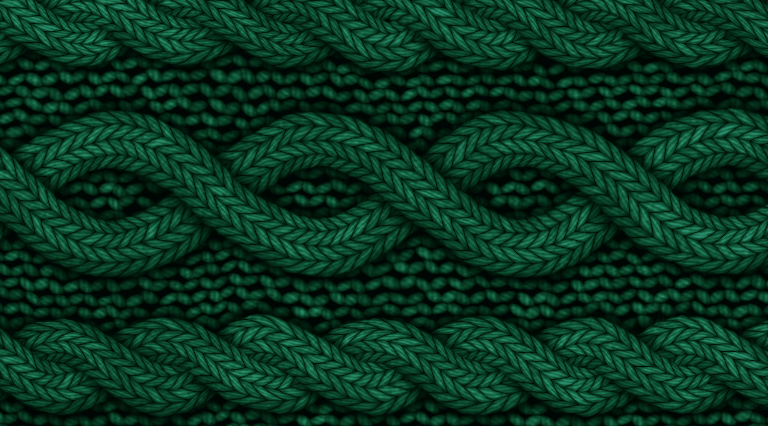
Write a WebGL 1 fragment shader that draws this texture.

```glsl
precision highp float;
uniform vec2 u_resolution;

const float PI = 3.14159;

float hash(vec2 p) {
  return fract(sin(dot(p, vec2(127.1, 311.7))) * 43758.5);
}

float noise(vec2 p) {
  vec2 i = floor(p), f = fract(p);
  f = f * f * (3.0 - 2.0 * f);
  return mix(mix(hash(i), hash(i + vec2(1.0, 0.0)), f.x),
             mix(hash(i + vec2(0.0, 1.0)), hash(i + 1.0), f.x), f.y);
}

// Staggered, tilted bumps of the ground fabric
float purl(vec2 p) {
  vec2 q = p / vec2(0.036, 0.032);
  float height = 0.0;
  for (int j = -1; j <= 1; j++) {
    for (int i = -2; i <= 1; i++) {
      vec2 cell = floor(q) + vec2(float(i), float(j));
      float r = hash(cell);
      vec2 jitter = 0.3 * vec2(r - 0.5, hash(cell + 19.0) - 0.5);
      vec2 d = q - cell - 0.5 - jitter;
      d.x -= 0.5 * mod(cell.y, 2.0);
      float lean = mod(cell.x, 2.0) < 0.5 ? 0.45 : -0.75;
      d = vec2(d.x + lean * d.y, d.y - lean * d.x) / sqrt(1.0 + lean * lean);
      float bump = 1.0 - dot(d / vec2(0.72, 0.43), d / vec2(0.72, 0.43));
      float ply = 0.88 + 0.12 * sin(13.0 * d.x + 9.0 * d.y);
      height = max(height, bump * ply * (0.7 + 0.4 * r));
    }
  }
  return height;
}

// Mirrored slanted stitches; x runs along the strand, y is -1 to 1 across it
float stitches(vec2 q, float seed) {
  float lane = (q.y + 1.0) * 2.0;
  float column = floor(lane), f = fract(lane) - 0.5;
  float lean = mod(column, 2.0) * 2.0 - 1.0;
  float s = q.x / 0.032 + lean * 1.25 * f;
  float r = hash(vec2(floor(s) + seed, column));
  float g = fract(s) - 0.5;
  float body = sqrt(max(0.0, 1.0 - 4.0 * g * g));
  float ends = 1.0 - 0.65 * pow(abs(2.0 * f), 4.0);
  float ply = 0.86 + 0.14 * sin(15.0 * f + 7.0 * g * lean + 6.0 * r);
  return body * ends * ply * (0.82 + 0.3 * r);
}

// Two strands crossing once per period, the falling one on top
float cable(float tone, vec2 p, vec2 start, float period, float swing, float halfWidth) {
  float angle = PI * fract((p.x - start.x) / period);
  float covered = 0.0;
  for (int i = 0; i < 2; i++) {
    float side = float(i) * 2.0 - 1.0;
    float dy = p.y - start.y - side * swing * cos(angle);
    float slope = -side * swing * PI / period * sin(angle);
    float shift = slope * dy / (1.0 + slope * slope);
    float footY = start.y + side * swing * cos(angle + PI * shift / period);
    float v = sign(dy) * length(vec2(shift, p.y - footY)) / halfWidth;
    float away = abs(v);

    // Contact shadow, then the rounded strand
    float shade = 1.0 - smoothstep(0.9, 1.55, away);
    tone *= 1.0 - 0.8 * shade * mix(1.0, sin(angle), covered);
    float dome = sqrt(max(0.0, 1.0 - v * v));
    float light = 0.3 + 0.7 * dome + 0.1 * v;
    float strand = light * stitches(vec2((p.x + shift) * 1.1, v), start.y * 97.0);
    float edge = 0.97 + 0.1 * (noise(p * 70.0) - 0.5);
    covered = 1.0 - smoothstep(edge - 0.06, edge + 0.04, away);
    tone = mix(tone, strand, covered);
  }
  return tone;
}

void main() {
  vec2 p = gl_FragCoord.xy / u_resolution.y;

  // Uneven hand tension
  vec2 w = p + 0.018 * (vec2(noise(p * 7.0), noise(p * 7.0 + 31.0)) - 0.5);
  w += 0.005 * (vec2(noise(p * 32.0), noise(p * 32.0 + 57.0)) - 0.5);

  float tone = 0.85 * purl(w);
  tone = cable(tone, w, vec2(0.188, 0.95), 0.243, 0.055, 0.057);
  tone = cable(tone, w, vec2(0.263, 0.548), 0.481, 0.127, 0.07);
  tone = cable(tone, w, vec2(0.387, 0.142), 0.246, 0.057, 0.06);

  // Wool fuzz, stray hairs and slow changes of light
  tone *= 0.82 + 0.36 * noise(w * vec2(130.0, 190.0));
  float hair = 1.0 - smoothstep(0.0, 0.035, abs(noise(p * 38.0) - 0.5));
  tone += 0.06 * hair * noise(p * 11.0);
  tone *= 0.9 + 0.2 * noise(p * 3.0 + 8.0);

  float green = 0.025 + 0.47 * clamp(tone, 0.0, 1.1);
  vec3 wool = vec3(0.55 * green * green, green, green * (0.45 + 0.6 * green));
  gl_FragColor = vec4(wool, 1.0);
}
```
